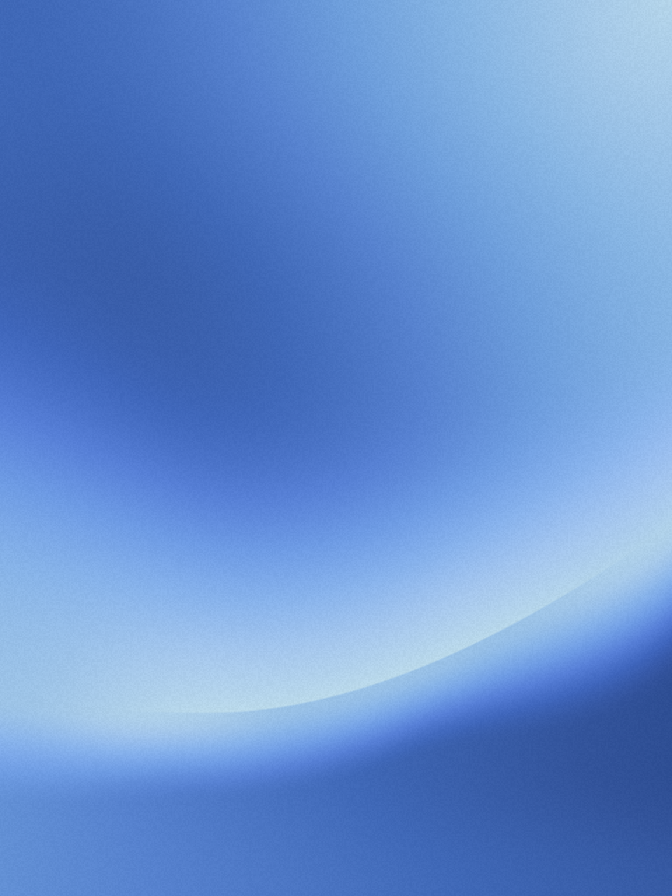
Write a Shadertoy shader that draws this background.

```glsl
// Tones run from 0 (DEEP) to 7 (ICE)
const vec3 DEEP   = vec3(0.15, 0.27, 0.53);
const vec3 NAVY   = vec3(0.20, 0.33, 0.61);
const vec3 COBALT = vec3(0.25, 0.41, 0.72);
const vec3 AZURE  = vec3(0.34, 0.51, 0.81);
const vec3 CORNFLOWER = vec3(0.43, 0.62, 0.86);
const vec3 SKY    = vec3(0.53, 0.71, 0.89);
const vec3 PALE   = vec3(0.65, 0.79, 0.91);
const vec3 ICE    = vec3(0.74, 0.86, 0.92);
const vec3 VIOLET_TINT = vec3(0.0, -0.012, 0.035);

const vec2 FOLD_LOW = vec2(0.31, 0.2044);   // lowest point of the fold
const float FOLD_LEFT_BEND = 0.15;
const float FOLD_RIGHT_BEND = 0.58;
const float FOLD_STRAIGHTEN = 0.45;
const float FOLD_STEP = 1.3;                // tone drop across the crisp edge
const float EDGE_SOFTNESS = 0.0015;
const float GRAIN_ROWS = 640.0;
const float GRAIN_AMOUNT = 0.035;

float hash(vec2 p) {
    vec3 q = fract(p.xyx * 0.1031);
    q += dot(q, q.yzx + 33.33);
    return fract((q.x + q.y) * q.z);
}

vec3 palette(float tone) {
    vec3 ramp[8] = vec3[8](DEEP, NAVY, COBALT, AZURE, CORNFLOWER, SKY, PALE, ICE);
    float t = clamp(tone, 0.0, 6.999);
    int i = int(t);
    return mix(ramp[i], ramp[i + 1], fract(t));
}

float foldHeight(float x) {
    float d = x - FOLD_LOW.x;
    float rise = d < 0.0 ? FOLD_LEFT_BEND * d * d
                         : FOLD_RIGHT_BEND * d * d / (1.0 + FOLD_STRAIGHTEN * d);
    return FOLD_LOW.y + rise;
}

// Broad diagonal gradient, dark at left and light at upper right
float backdropTone(vec2 uv) {
    float slant = uv.x + 0.5 * (uv.y - 0.67);
    float lift = 0.6 * smoothstep(0.65, 0.95, uv.y);
    float corner = 0.9 * exp(-length((uv - 1.0) * vec2(1.0, 1.33)) / 0.12);
    return 1.38 + 3.8 * smoothstep(0.15, 1.15, slant) + lift + corner;
}

// Tone along the top of the fold
float crestTone(float x) {
    return 5.7 + 1.2 * smoothstep(0.0, 0.35, x) - 0.5 * smoothstep(0.65, 1.0, x);
}

// Share of crest light at a height above the fold
float glowAbove(float height, float x) {
    float u = max(height, 0.0) / (0.44 - 0.25 * x);
    float slope = mix(0.3, 0.95, smoothstep(0.0, 0.35, x));
    return exp(-(slope * u + 1.95 * u * u * u));
}

// Share of sheen left at a depth below the fold
float sheenBelow(float depth, float x) {
    float reach = 0.1 + 0.02 * (1.0 - smoothstep(0.0, 0.3, x))
                + 0.085 * smoothstep(0.6, 1.0, x);
    return 1.0 - smoothstep(0.0, reach, depth);
}

void mainImage(out vec4 fragColor, in vec2 fragCoord) {
    vec2 uv = fragCoord / iResolution.xy;
    float height = uv.y - foldHeight(uv.x);

    // Light fading upward from the fold
    float crest = crestTone(uv.x);
    float glow = glowAbove(height, uv.x);
    vec3 upper = palette(mix(backdropTone(uv), crest, glow));
    upper += VIOLET_TINT * 4.0 * glow * (1.0 - glow);

    // Sheen and shadow under the fold
    float edgeStep = FOLD_STEP * smoothstep(0.15, 0.45, uv.x)
                   * (1.0 - smoothstep(0.7, 1.0, uv.x));
    float sheen = sheenBelow(-height, uv.x);
    float ground = 3.5 - 2.9 * uv.x + 0.7 * uv.x * (1.0 - smoothstep(0.0, 0.15, uv.y));
    vec3 lower = palette(mix(ground, crest - edgeStep, sheen));
    lower += VIOLET_TINT * 4.0 * sheen * (1.0 - sheen);

    float softness = max(EDGE_SOFTNESS, 0.75 / iResolution.y);
    vec3 color = mix(lower, upper, smoothstep(-softness, softness, height));

    // Fine grain, stronger in the light parts
    vec2 cell = floor(uv * GRAIN_ROWS * vec2(iResolution.x / iResolution.y, 1.0));
    color += (hash(cell) - 0.5) * GRAIN_AMOUNT * mix(0.4, 1.0, color.g);

    fragColor = vec4(clamp(color, 0.0, 1.0), 1.0);
}
```
